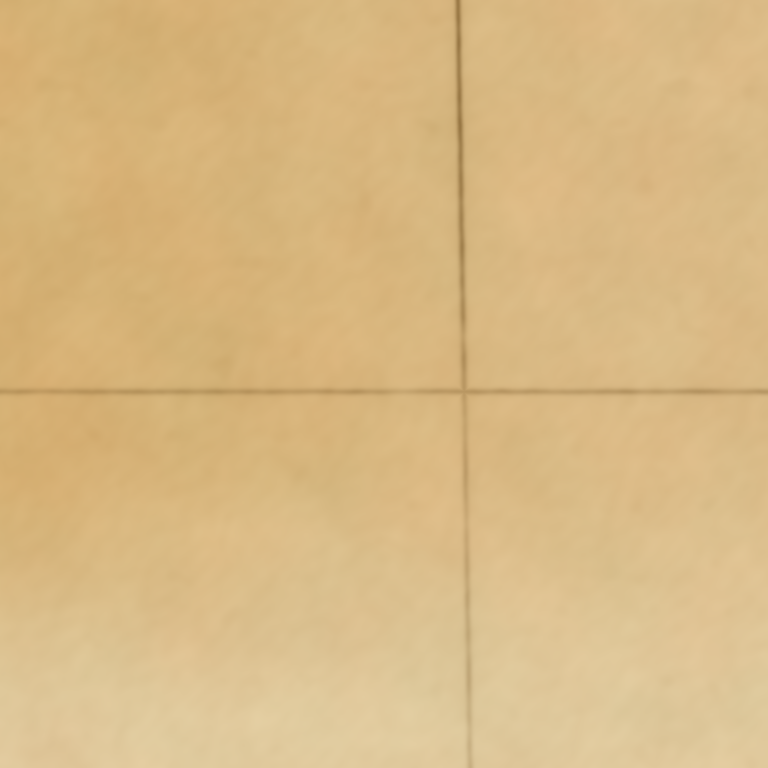
Write a three.js fragment shader that draws this texture.

```glsl
// Warm sandstone tiles meeting at thin, worn, slightly leaning joints.
varying vec2 vUv;

const vec3 OCHRE = vec3(0.836, 0.693, 0.455);
const vec3 SAND = vec3(0.858, 0.732, 0.528);
const vec3 CREAM = vec3(0.877, 0.787, 0.612);
const vec3 ROSE_TINT = vec3(0.024, -0.014, -0.014);
const vec3 JOINT_BROWN = vec3(0.44, 0.31, 0.12);

const vec2 TILE_SIZE = vec2(1.0);
const vec2 JOINT_CROSSING = vec2(0.6045, 0.4900);
const float JOINT_LEAN = -0.016;

vec2 hashGradient(vec2 cell) {
  vec2 p = fract(cell * vec2(0.1031, 0.1137));
  p += dot(p, p.yx + 33.33);
  float angle = 6.2832 * fract((p.x + p.y) * p.x * 17.31);
  return vec2(cos(angle), sin(angle));
}

float gradientNoise(vec2 p) {
  vec2 cell = floor(p);
  vec2 f = fract(p);
  vec2 blend = f * f * f * (f * (f * 6.0 - 15.0) + 10.0);
  float a = dot(hashGradient(cell), f);
  float b = dot(hashGradient(cell + vec2(1.0, 0.0)), f - vec2(1.0, 0.0));
  float c = dot(hashGradient(cell + vec2(0.0, 1.0)), f - vec2(0.0, 1.0));
  float d = dot(hashGradient(cell + vec2(1.0)), f - vec2(1.0));
  return mix(mix(a, b, blend.x), mix(c, d, blend.x), blend.y);
}

float fbm(vec2 p) {
  float sum = 0.0;
  float amplitude = 0.5;
  for (int octave = 0; octave < 4; octave++) {
    sum += amplitude * gradientNoise(p);
    p = mat2(0.8, 0.6, -0.6, 0.8) * p * 2.03 + 7.3;
    amplitude *= 0.5;
  }
  return sum;
}

// Signed distance to the nearest of evenly repeated lines.
float repeatedLine(float position, float spacing) {
  return (fract(position / spacing + 0.5) - 0.5) * spacing;
}

// Dark core with a soft halo, both fading with distance.
float jointShade(float dist, float width, float strength) {
  float core = exp(-dist * dist / (width * width));
  float halo = exp(-abs(dist) / (width * 2.2));
  return strength * (0.82 * core + 0.18 * halo);
}

// Uneven strength along a joint, sampled aslant so that no beat appears.
float jointWear(float along, float seed) {
  vec2 path = along * vec2(0.83, 0.56) + seed;
  return clamp(1.0 + 0.8 * fbm(path * 13.0) + 0.35 * gradientNoise(path * 41.0), 0.4, 1.5);
}

// Ochre at the upper left, sand to the right, cream along the bottom.
vec3 stoneColor(vec2 uv) {
  float drift = fbm(uv * 3.0 + 4.7);
  float towardRight = smoothstep(-0.10, 1.0, uv.x + 0.25 * drift);
  vec3 color = mix(OCHRE, SAND, towardRight);
  float paleEdge = 0.40 + 0.09 * uv.x + 0.12 * drift;
  return mix(color, CREAM, 1.0 - smoothstep(0.02, paleEdge, uv.y));
}

// Broad stains, small blotches and slanted fine grain.
vec3 weather(vec3 color, vec2 uv) {
  vec2 slanted = vec2(uv.x + uv.y, uv.y - uv.x);
  color += ROSE_TINT * fbm(uv * 6.0 + 19.0);
  color += vec3(0.044, 0.048, 0.053) * fbm(uv * 8.0 + 31.0);
  color += vec3(0.012, 0.014, 0.017) * gradientNoise(slanted * vec2(24.0, 40.0));
  float spots = smoothstep(0.28, 0.65, gradientNoise(uv * 22.0 + 53.0));
  return color - vec3(0.016, 0.018, 0.020) * spots;
}

void main() {
  vec2 uv = vUv;
  vec3 color = weather(stoneColor(uv), uv);

  // Joint positions, with a gentle lean and a faintly ragged edge
  vec2 fromCrossing = uv - JOINT_CROSSING;
  fromCrossing.x -= JOINT_LEAN * fromCrossing.y;
  fromCrossing += 0.0016 * vec2(fbm(uv.yy * vec2(19.0, 13.0)), fbm(uv.xx * vec2(17.0, 23.0) + 8.3));
  float acrossUpright = repeatedLine(fromCrossing.x, TILE_SIZE.x);
  float acrossLevel = repeatedLine(fromCrossing.y, TILE_SIZE.y);

  // Upright joint is dark and crisp at the top, faint below the crossing
  float rise = smoothstep(0.55, 1.0, uv.y);
  float depth = mix(0.22, 0.39, smoothstep(0.45, 0.58, uv.y)) + 0.24 * rise;
  float uprightWear = mix(jointWear(uv.y, 1.4), 1.0, 0.5 * rise);
  float upright = jointShade(acrossUpright, mix(0.0044, 0.0038, rise), depth * uprightWear);
  float level = jointShade(acrossLevel, 0.0043, 0.28 * jointWear(uv.x, 5.6));

  color = mix(color, JOINT_BROWN, clamp(max(upright, level), 0.0, 1.0));
  gl_FragColor = vec4(color, 1.0);
}
```
